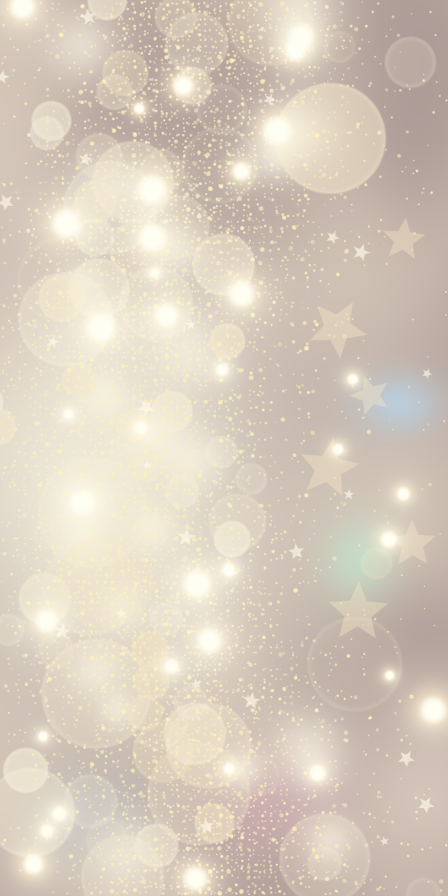
Reproduce this background procedurally as a Shadertoy shader.

```glsl
// Champagne bokeh: a glitter stream with translucent discs, stars and glowing lights.

const vec3 MAUVE = vec3(0.66, 0.59, 0.575);
const vec3 TAUPE = vec3(0.81, 0.75, 0.70);
const vec3 IVORY = vec3(0.94, 0.92, 0.855);
const vec3 CREAM = vec3(0.97, 0.91, 0.77);
const vec3 GOLD  = vec3(0.99, 0.94, 0.74);
const vec3 AMBER = vec3(1.00, 0.78, 0.38);
const vec3 BLUE  = vec3(0.73, 0.81, 0.87);
const vec3 MINT  = vec3(0.77, 0.87, 0.78);
const vec3 PINK  = vec3(0.82, 0.67, 0.71);
const float HEIGHT = 2.0;          // canvas height in canvas widths
const int DISCS = 80;
const int PUFFS = 20;
const int STARS = 30;
const int LIGHTS = 36;
const float STREAM_WIDTH = 0.27;
const float PI = 3.14159;

vec3 hash3(vec2 p) {
    vec3 q = fract(p.xyx * vec3(0.1031, 0.1030, 0.0973));
    q += dot(q, q.yxz + 33.33);
    return fract((q.xxy + q.yzz) * q.zyx);
}

float glow(vec2 p, vec2 centre, vec2 size) {
    vec2 q = (p - centre) / size;
    return exp(-dot(q, q));
}

// Horizontal centre of the glitter stream at height y
float streamX(float y) {
    return 0.32 + 0.16 * (y - 1.0) * (y - 1.0) + 0.03 * sin(5.0 * y);
}

// Evenly layered heights keep scattered parts from clumping
float layeredY(int i, int count, float jitter) {
    return HEIGHT * (float(i) + jitter) / float(count);
}

// Signed distance to a five-pointed star
float starDistance(vec2 p, float radius) {
    float a = abs(mod(atan(p.x, p.y) + PI / 5.0, PI * 0.4) - PI / 5.0);
    vec2 tip = vec2(radius, 0.0);
    vec2 edge = 0.45 * radius * vec2(cos(PI / 5.0), sin(PI / 5.0)) - tip;
    return dot(length(p) * vec2(cos(a), sin(a)) - tip, normalize(vec2(edge.y, -edge.x)));
}

vec3 backdrop(vec2 p) {
    float waves = sin(p.x * 7.0 + 2.0 * sin(p.y * 2.6)) * sin(p.y * 5.5 + p.x * 3.0 + 0.6);
    vec3 col = mix(MAUVE, TAUPE, clamp(0.62 + 0.40 * waves, 0.0, 1.0));
    col = mix(col, MAUVE, 0.8 * glow(p, vec2(0.34, 1.72), vec2(0.28, 0.26)));
    col = mix(col, MAUVE, 0.7 * glow(p, vec2(0.92, 1.72), vec2(0.13, 0.25)));
    col = mix(col, MAUVE, 0.7 * glow(p, vec2(0.95, 0.58), vec2(0.20, 0.14)));
    col = mix(col, MAUVE, 0.5 * glow(p, vec2(0.66, 0.08), vec2(0.20, 0.16)));
    col = mix(col, TAUPE + 0.05, 0.8 * glow(p, vec2(0.95, 0.22), vec2(0.2, 0.2)));
    col = mix(col, IVORY, 0.95 * glow(p, vec2(0.20, 0.93), vec2(0.45, 0.50)));
    col = mix(col, TAUPE + 0.05, 0.7 * glow(p, vec2(0.0, 1.65), vec2(0.14, 0.4)));
    col = mix(col, BLUE, 0.9 * glow(p, vec2(0.89, 1.10), vec2(0.09, 0.065)));
    col = mix(col, MINT, 0.85 * glow(p, vec2(0.80, 0.75), vec2(0.08, 0.09)));
    col = mix(col, PINK, 0.6 * glow(p, vec2(0.60, 0.20), vec2(0.14, 0.12)));
    return mix(col, BLUE - 0.05, 0.35 * glow(p, vec2(0.20, 0.18), vec2(0.12, 0.10)));
}

// Coverage of one jittered layer of glitter grains
float glitter(vec2 p, float cells, float seed, float px) {
    vec2 cell = floor(p * cells);
    vec3 h = hash3(cell + seed);
    vec2 centre = (cell + 0.25 + 0.5 * h.xy) / cells;
    float x = (centre.x - streamX(centre.y)) / STREAM_WIDTH;
    float chance = 0.60 * exp(-x * x) + 0.012;
    float radius = mix(0.10, 0.22, fract(h.z * 37.0)) / cells;
    float grain = 1.0 - smoothstep(-px, px, length(p - centre) - radius);
    return grain * step(h.z, chance) * mix(0.4, 0.95, h.x);
}

void mainImage(out vec4 fragColor, in vec2 fragCoord) {
    vec2 p = fragCoord / iResolution.xy * vec2(1.0, HEIGHT);
    float px = 0.8 / iResolution.x;
    vec3 col = backdrop(p);

    // Soft pale puffs
    for (int i = 0; i < PUFFS; i++) {
        vec3 h = hash3(vec2(float(i), 71.0));
        float y = layeredY(i, PUFFS, h.x);
        vec2 c = vec2(streamX(y) + 0.6 * (h.y - 0.5), y);
        col = mix(col, IVORY + 0.05, 0.6 * glow(p, c, vec2(mix(0.04, 0.09, h.z))));
    }

    // Translucent discs; every fifth is a bare ring
    for (int i = 0; i < DISCS; i++) {
        vec3 h = hash3(vec2(float(i), 13.0));
        vec3 k = hash3(vec2(float(i), 29.0));
        float y = layeredY(i, DISCS, h.x);
        vec2 c = vec2(streamX(y) + 0.55 * (h.y + k.x - 1.0), y);
        float r = mix(0.035, 0.125, h.z * h.z);
        float d = length(p - c) - r;
        float fill = 1.0 - smoothstep(-2.0 * px, 2.0 * px, d);
        float rim = fill * smoothstep(-0.014, 0.0, d);
        float body = i % 5 == 0 ? 0.06 : mix(0.15, 0.55, k.y);
        col = mix(col, mix(CREAM - 0.02, IVORY + 0.04, k.z), fill * body + 0.14 * rim);
    }

    // Glitter in three grain sizes
    for (int i = 0; i < 3; i++) {
        float size = float(i);
        col = mix(col, GOLD, glitter(p, 42.0 + 20.0 * size, 17.0 * size + 5.0, px));
    }

    // Stars: a few large faint ones on the right, small ones anywhere
    for (int i = 0; i < STARS; i++) {
        vec3 h = hash3(vec2(float(i), 47.0));
        bool large = i % 5 == 0;
        float y = layeredY(i, STARS, h.x);
        vec2 q = p - (large ? vec2(0.60 + 0.35 * h.y, 0.60 + 0.50 * y) : vec2(h.y, y));
        float turn = 2.0 * PI * h.z;
        q = mat2(cos(turn), -sin(turn), sin(turn), cos(turn)) * q;
        float d = starDistance(q, large ? mix(0.045, 0.070, h.z) : mix(0.010, 0.020, h.z));
        float cover = 1.0 - smoothstep(-px, px, d);
        col = mix(col, large ? CREAM : IVORY + 0.06, cover * (large ? 0.4 : 0.65));
    }

    // Glowing lights: white core inside an amber halo
    for (int i = 0; i < LIGHTS; i++) {
        vec3 h = hash3(vec2(float(i), 97.0));
        vec2 c = vec2(mix(0.03, 0.97, h.y), layeredY(i, LIGHTS, h.x));
        float r = mix(0.011, 0.036, h.z);
        float d = length(p - c) / r;
        float core = 1.0 - smoothstep(0.45, 1.20, d);
        vec3 light = AMBER * 0.75 * exp(-0.50 * d * d) + 0.25 * GOLD * exp(-0.16 * d * d);
        col = 1.0 - (1.0 - col) * (1.0 - light);
        col = mix(col, vec3(1.0, 0.995, 0.95), core);
    }

    fragColor = vec4(clamp(col, 0.0, 1.0), 1.0);
}
```
